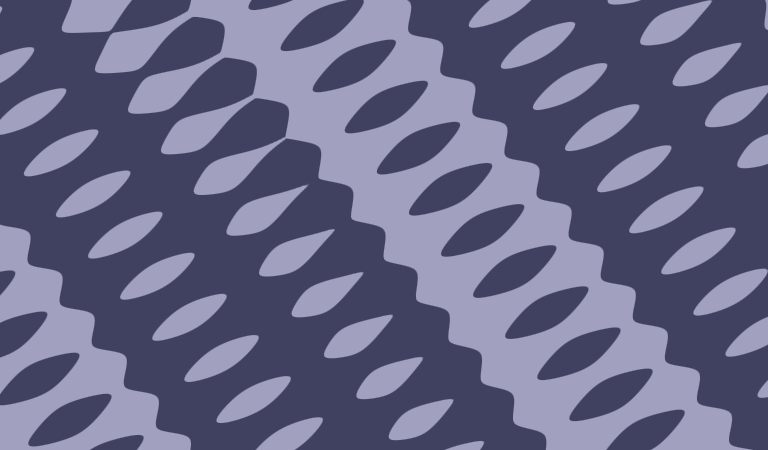
This pattern is drawn by a Shadertoy shader. Its source:

```glsl
// Two-tone diagonal bands with rows of slanted seed shapes and wavy borders.
#define DARK vec3(0.25, 0.25, 0.38)
#define LIGHT vec3(0.63, 0.63, 0.75)
#define BAND_PERIOD 0.982
#define STRIPE_PERIOD 0.1151
#define STRIPE_PHASE 0.135
#define ACROSS vec2(0.788, -0.615)
#define STRIPE_NORMAL vec2(0.5185, 0.855)
#define SOLID 1.7
#define SEED_WIDTH 0.104
#define DROP_WIDTH 0.07

const float TAU = 6.2831853;

// Signed distance to a row centre on the unit circle of band positions
float wrapped(float position, float centre) {
    return fract(position - centre + 0.5) - 0.5;
}

float bump(float d, float width) {
    d /= width;
    return exp(-d * d);
}

// One inside [a, b] and zero outside, with soft ends
float plateau(float x, vec2 rise, vec2 fall) {
    return smoothstep(rise.x, rise.y, x) * (1.0 - smoothstep(fall.x, fall.y, x));
}

// Threshold level across the bands; beyond +-1 the area is solid
float bandLevel(float q, float along) {
    // Dark band: one row of seeds and one of drops that swell toward the top
    float neck = -1.0 - 0.27 * (along - 0.638);
    float ground = mix(-SOLID, neck, plateau(q, vec2(0.113, 0.204), vec2(0.45, 0.54)));
    float dropPeak = 0.2 * exp(2.09 * (0.967 - along));
    float darkBand = mix(ground, dropPeak, bump(wrapped(q, 0.154), DROP_WIDTH));
    darkBand = mix(darkBand, -0.05, bump(wrapped(q, 0.896), SEED_WIDTH));

    // Light band: a single row of dark seeds
    float lightBand = mix(SOLID, -0.36, bump(wrapped(q, 0.54), SEED_WIDTH));

    return mix(darkBand, lightBand, plateau(q, vec2(0.317, 0.385), vec2(0.665, 0.751)));
}

void mainImage(out vec4 fragColor, in vec2 fragCoord) {
    // Canvas heights, measured from the top left
    vec2 p = fragCoord / iResolution.y;
    p.y = 1.0 - p.y;

    float q = fract(dot(p, ACROSS) / BAND_PERIOD);
    float along = dot(p, vec2(-ACROSS.y, ACROSS.x));
    float stripe = cos(TAU * (dot(p, STRIPE_NORMAL) / STRIPE_PERIOD - STRIPE_PHASE));

    // Stripes cut by the band level, with edges smoothed over one pixel
    float field = stripe + bandLevel(q, along);
    float coverage = clamp(0.5 + field / max(fwidth(field), 1e-5), 0.0, 1.0);
    fragColor = vec4(mix(DARK, LIGHT, coverage), 1.0);
}
```
